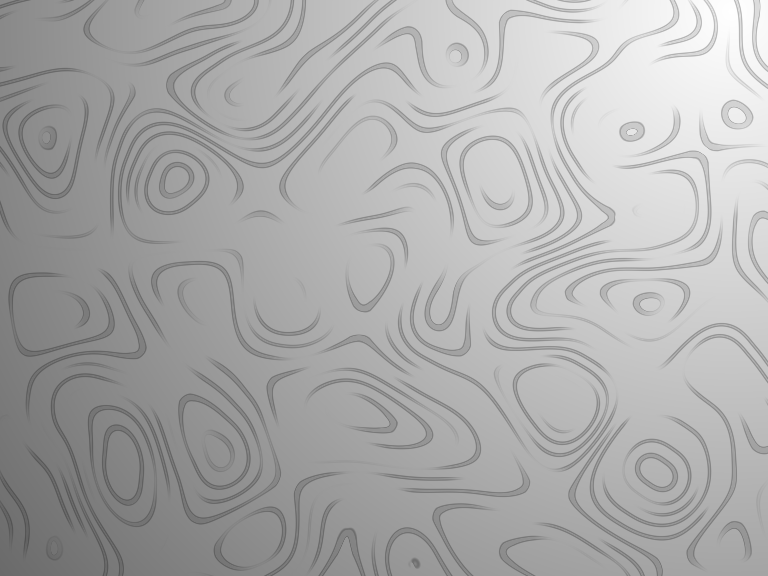
This pattern is drawn by a Shadertoy shader. Its source:

```glsl
// Topographic relief in grey: broken double contour lines over a radial glow.
// A smooth noise height field is cut at even levels; each cut becomes a pair
// of thin strokes, and a second noise fades every level in and out.

const vec2 LIGHT_POS = vec2(1.27, 0.98);  // in canvas heights
const float LIGHT_PEAK = 1.0;
const float LIGHT_FALLOFF = 0.365;
const float LEVELS = 9.0;                 // contours per unit of height
const float INK_SHADE = 0.73;             // background factor under a stroke

// Integer hash of a lattice cell, giving a unit gradient.
vec2 cellGradient(ivec2 cell) {
    uint h = uint(cell.x) * 1597334677u ^ uint(cell.y) * 3812015801u;
    h = (h ^ (h >> 15)) * 2246822519u;
    h = (h ^ (h >> 13)) * 3266489917u;
    h ^= h >> 16;
    float angle = float(h & 65535u) / 65536.0 * 6.28318;
    return vec2(cos(angle), sin(angle));
}

// Gradient noise with a quintic blend, roughly -0.7 to 0.7.
float gradientNoise(vec2 p) {
    vec2 base = floor(p);
    vec2 f = p - base;
    ivec2 c = ivec2(base);
    vec2 u = f * f * f * (f * (f * 6.0 - 15.0) + 10.0);
    float a = dot(cellGradient(c), f);
    float b = dot(cellGradient(c + ivec2(1, 0)), f - vec2(1.0, 0.0));
    float d = dot(cellGradient(c + ivec2(0, 1)), f - vec2(0.0, 1.0));
    float e = dot(cellGradient(c + ivec2(1, 1)), f - vec2(1.0, 1.0));
    return mix(mix(a, b, u.x), mix(d, e, u.x), u.y);
}

// Height in contour levels: hills plus a broad, rotated swell.
float terrain(vec2 p) {
    vec2 turned = mat2(0.8, 0.6, -0.6, 0.8) * p;
    float hills = gradientNoise(turned * 4.6 + vec2(11.3, 4.7));
    float swell = gradientNoise(p * 2.2 + vec2(31.6, 17.2));
    return LEVELS * (hills + 0.6 * swell);
}

// Steepness of the terrain by forward differences.
float terrainSlope(vec2 p, float height) {
    const float STEP = 0.002;
    vec2 rise = vec2(terrain(p + vec2(STEP, 0.0)), terrain(p + vec2(0.0, STEP))) - height;
    return max(length(rise) / STEP, 2.0);
}

// Soft coverage of a shape, given the signed distance to its edge.
float coverage(float signedDistance, float softness) {
    return 1.0 - smoothstep(-0.5 * softness, 0.5 * softness, signedDistance);
}

// Ink of the nearest contour: two strokes with a paler core, tapered at ends.
float contourInk(vec2 p, float softness) {
    float height = terrain(p);
    float slope = terrainSlope(p, height);
    float level = floor(height);
    float lineDistance = abs(height - level - 0.5) / slope;

    float presence = gradientNoise(p * 5.2 + level * vec2(7.31, 3.17) + 50.0);
    float fade = smoothstep(-0.16, 0.08, presence);

    float halfGap = clamp(0.10 / slope, 0.0019, 0.0055) * mix(0.4, 1.0, fade);
    float strokes = coverage(abs(lineDistance - halfGap) - 0.0012, softness);
    float core = 0.45 * coverage(lineDistance - halfGap, softness);
    return fade * max(strokes, core);
}

void mainImage(out vec4 fragColor, in vec2 fragCoord) {
    vec2 p = fragCoord / iResolution.y;
    float softness = max(0.0022, 1.1 / iResolution.y);

    // Radial glow from the upper right
    float shade = LIGHT_PEAK - LIGHT_FALLOFF * distance(p, LIGHT_POS);

    // Contour lines darken the glow
    shade *= mix(1.0, INK_SHADE, contourInk(p, softness));

    fragColor = vec4(vec3(clamp(shade, 0.0, 1.0)), 1.0);
}
```
